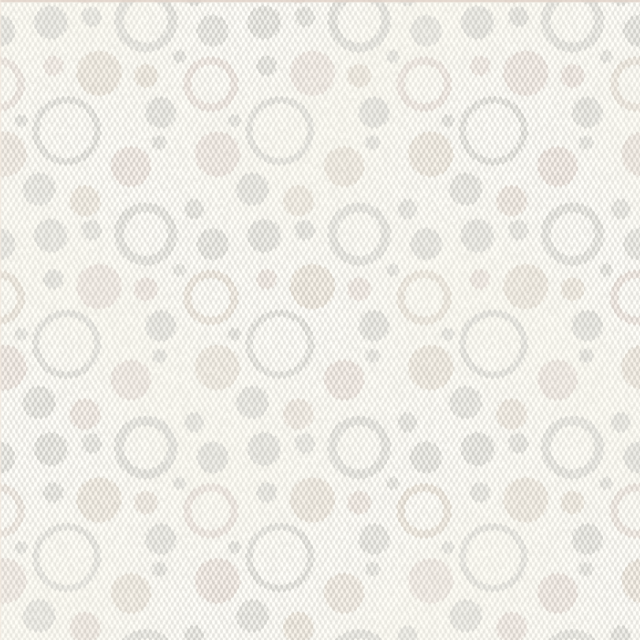
Write a Shadertoy shader that draws this pattern.

```glsl
#define REPEATS 3.0
#define TILE 256.0
#define MESH_COUNT vec2(117.0, 72.0)
#define MESH_DEPTH 0.042
#define INK_MESH_DEPTH 0.056
#define EDGE_SOFTNESS 1.0
#define FADE_AMOUNT 0.30
#define PAPER vec3(0.954, 0.949, 0.924)
#define GREY vec3(0.876, 0.873, 0.852)
#define TAN vec3(0.902, 0.882, 0.846)
#define PINK vec3(0.906, 0.880, 0.856)

const float TAU = 6.28318;
const int DISC_COUNT = 15;
const int WARM_DISCS = 5;
const int RING_COUNT = 3;

// Centre x, centre y from the top, radius; warm tinted discs come first
const vec3 DISCS[DISC_COUNT] = vec3[DISC_COUNT](
    vec3(119, 88, 27), vec3(5, 185, 27), vec3(157, 200, 24),
    vec3(102, 241, 18.5), vec3(175, 91, 14), vec3(64, 79, 12),
    vec3(193, 135, 18.5), vec3(47, 227, 19.5), vec3(61, 27, 20),
    vec3(110, 20, 12), vec3(255, 37, 19), vec3(233, 251, 12),
    vec3(215, 68, 7.5), vec3(191, 171, 8.5), vec3(25, 145, 7.5));

// Centre, middle radius, band width; the last ring is warm
const vec4 RINGS[RING_COUNT] = vec4[RING_COUNT](
    vec4(175, 25, 32, 11.5), vec4(80, 157, 37, 8), vec4(253, 101, 28, 9.5));

float hash(vec3 v) {
    v = fract(v * vec3(0.1031, 0.1130, 0.0973));
    v += dot(v, v.yzx + 33.33);
    return fract((v.x + v.y) * v.z);
}

// Layered sines for slow, uneven wear
float blotches(vec2 uv) {
    float n = sin(uv.x * 11.0 + 2.0 * sin(uv.y * 7.0));
    n += sin(uv.y * 13.0 + 2.0 * sin(uv.x * 9.0 + 1.0));
    return 0.25 * n + 0.5;
}

// Staggered weave: +1 at the holes, -1 at the thread crossings
float weave(vec2 uv) {
    vec2 wave = cos(TAU * uv * MESH_COUNT);
    return clamp(1.9 * wave.x * wave.y, -1.0, 1.0);
}

// Offset to the nearest copy of a centre; also returns that copy's cell
vec2 nearestCopy(vec2 p, vec2 center, out vec2 cell) {
    vec2 offset = p - center;
    cell = floor(offset / TILE + 0.5);
    return offset - cell * TILE;
}

// Ink colour in rgb and ink coverage in alpha
vec4 printShape(vec4 base, float dist, float aa, bool warm, float seed, float wear) {
    vec3 ink = warm ? mix(TAN, PINK, smoothstep(0.4, 0.65, seed)) : GREY;
    float strength = 1.0 - FADE_AMOUNT * mix(fract(seed * 7.3), wear, 0.5);
    return mix(base, vec4(ink, 1.0), strength * smoothstep(aa, -aa, dist));
}

void mainImage(out vec4 fragColor, in vec2 fragCoord) {
    vec2 uv = fragCoord / iResolution.y;
    uv.y = 1.0 - uv.y;
    vec2 p = uv * REPEATS * TILE;
    float aa = EDGE_SOFTNESS + 0.5 * REPEATS * TILE / iResolution.y;
    float mesh = weave(uv);
    float wear = blotches(uv);
    float ragged = 0.9 * mesh;
    vec2 cell;

    // Cloth ground with faint yellowing
    vec4 cloth = vec4(PAPER + vec3(0.004, 0.003, -0.008) * (wear - 0.5), 0.0);

    // Discs, tinted differently in each repeat
    for (int i = 0; i < DISC_COUNT; i++) {
        vec2 q = nearestCopy(p, DISCS[i].xy, cell);
        float seed = hash(vec3(cell + 5.0, float(i) + 1.0));
        bool warm = i < WARM_DISCS || (i == WARM_DISCS && seed > 0.6);
        float dist = length(q) - DISCS[i].z + ragged;
        cloth = printShape(cloth, dist, aa, warm, seed, wear);
    }

    // Rings
    for (int i = 0; i < RING_COUNT; i++) {
        vec2 q = nearestCopy(p, RINGS[i].xy, cell);
        float seed = hash(vec3(cell + 5.0, float(i) + 40.0));
        float dist = abs(length(q) - RINGS[i].z) - 0.5 * RINGS[i].w + ragged;
        cloth = printShape(cloth, dist, aa, i == RING_COUNT - 1, seed, wear);
    }

    // Woven relief, deeper under ink, and fine grain
    float depth = mix(MESH_DEPTH, INK_MESH_DEPTH, cloth.a);
    float grain = hash(vec3(floor(uv * MESH_COUNT * 2.0), 3.0)) - 0.5;
    vec3 color = cloth.rgb + depth * mesh * mix(1.15, 0.85, wear) + 0.024 * grain;

    // Tinted hem along the top and left edges
    color = mix(color, vec3(0.88, 0.82, 0.78), 0.8 * smoothstep(0.005, 0.002, uv.y));
    color = mix(color, vec3(0.95, 0.91, 0.87), 0.6 * smoothstep(0.003, 0.001, uv.x));

    fragColor = vec4(clamp(color, 0.0, 1.0), 1.0);
}
```
